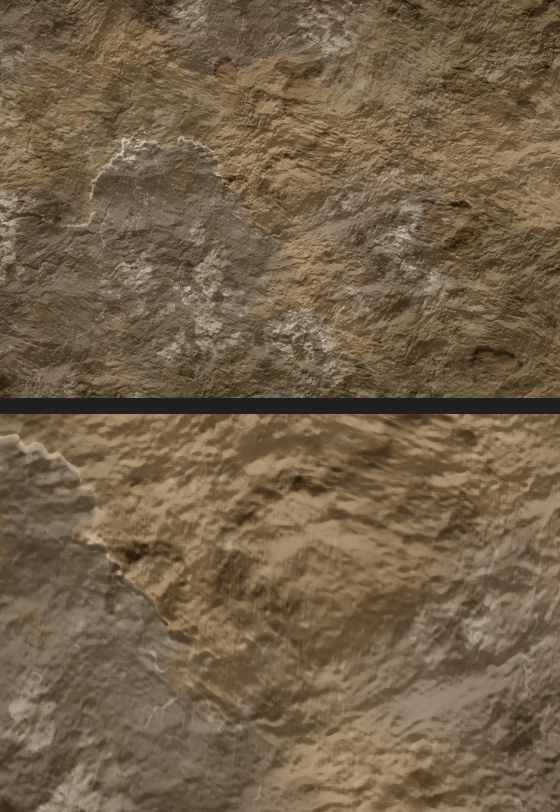
Top: the whole. Bottom: its middle third, enlarged.
This texture is drawn by a Shadertoy shader. Its source:

```glsl
// Weathered limestone face: rough ochre rock, a greyer slab with a pale crusted
// lip, hollow pits, dark pocks and chalky flecks. A layered noise height field
// is lit from above, then tinted by region.
#define GRAIN_SCALE 9.0
#define GAIN 0.57
#define RELIEF 50.0
#define LIGHT_STEP vec2(-0.0012, 0.0037)
#define PIT_CELL 0.34
#define BOWL vec3(0.755, 0.545, 0.088)
#define OCHRE vec3(0.500, 0.408, 0.285)
#define OLIVE vec3(0.425, 0.365, 0.255)
#define GREY vec3(0.395, 0.350, 0.285)
#define RUST vec3(0.400, 0.290, 0.165)
#define CHALK vec3(0.640, 0.595, 0.520)
#define CRUST vec3(0.640, 0.560, 0.440)

float hash(vec2 p) {
    vec3 q = fract(p.xyx * 0.1031);
    q += dot(q, q.yzx + 33.33);
    return fract((q.x + q.y) * q.z);
}

float noise(vec2 p) {
    vec2 i = floor(p), f = fract(p);
    f = f * f * (3.0 - 2.0 * f);
    float low = mix(hash(i), hash(i + vec2(1, 0)), f.x);
    float high = mix(hash(i + vec2(0, 1)), hash(i + vec2(1, 1)), f.x);
    return mix(low, high, f.y);
}

// Layered noise around 0.5; crease folds each layer into sharp ridges
float fbm(vec2 p, int octaves, float crease) {
    float sum = 0.0, total = 0.0, amp = 0.5;
    for (int i = 0; i < octaves; i++) {
        float n = noise(p);
        sum += amp * mix(n, 1.0 - abs(2.0 * n - 1.0), crease);
        total += amp;
        p = mat2(1.6, 1.2, -1.2, 1.6) * p + 17.3;
        amp *= GAIN;
    }
    return sum / total;
}

// Distance below the ragged top edge of the slab
float slabDepth(vec2 p) {
    float top = 0.46 + 0.17 * smoothstep(0.18, 0.32, p.x)
                     - 0.17 * smoothstep(0.52, 0.66, p.x);
    return top - p.y + 0.2 * (fbm(p * 11.0, 5, 0.0) - 0.5);
}

// Slab coverage, fading out to the right and the bottom
float slabMask(vec2 p, float depth) {
    float wander = 0.45 * (fbm(p * 5.0 + 40.0, 5, 0.0) - 0.5);
    return smoothstep(0.0, 0.014, depth)
         * (1.0 - smoothstep(0.60, 0.78, p.x + wander))
         * smoothstep(0.0, 0.22, p.y + wander);
}

// Thin broken cracks
float cracks(vec2 p) {
    float line = 1.0 - smoothstep(0.003, 0.018, abs(fbm(p * 4.2 + 70.0, 5, 0.0) - 0.5));
    return line * smoothstep(0.45, 0.65, noise(p * 9.0 + 33.0));
}

// One hollow with a broken rim: 1 on the floor, 0 outside
float hollow(vec2 offset, float radius, float wobble) {
    return 1.0 - smoothstep(0.82, 1.0, length(offset) / radius + wobble);
}

// Scattered hollows plus the large central bowl
float pits(vec2 p) {
    float wobble = 1.7 * (fbm(p * 15.0 + 9.0, 4, 0.0) - 0.5);
    float floorMask = hollow((p - BOWL.xy) * vec2(0.85, 1.1), BOWL.z, 0.6 * wobble);
    vec2 cell = floor(p / PIT_CELL);
    for (int y = -1; y <= 1; y++)
    for (int x = -1; x <= 1; x++) {
        vec2 id = cell + vec2(x, y);
        vec2 centre = (id + 0.2 + 0.6 * vec2(hash(id + 3.1), hash(id + 7.7))) * PIT_CELL;
        float angle = 3.1416 * hash(id + 21.9);
        vec2 axis = vec2(cos(angle), sin(angle)), o = p - centre;
        o = vec2(dot(o, axis), 1.6 * dot(o, vec2(-axis.y, axis.x)));
        float present = step(0.35, hash(id + 31.6));
        float size = mix(0.045, 0.1, hash(id + 12.4));
        floorMask = max(floorMask, present * hollow(o, size, wobble));
    }
    return floorMask;
}

float height(vec2 p) {
    vec2 warp = vec2(noise(p * 7.0), noise(p * 7.0 + 31.0)) - 0.5;
    vec2 q = p * vec2(0.92, 1.12) + 0.06 * warp;
    float slab = slabMask(p, slabDepth(p));
    float rough = mix(0.7, 1.2, smoothstep(0.3, 0.65, noise(p * 4.5 + 5.0)));
    float grain = fbm(q * GRAIN_SCALE, 6, 0.42) * mix(rough, 0.8, slab);
    return grain - 0.02 * cracks(p) + 0.05 * slab;
}

void mainImage(out vec4 fragColor, in vec2 fragCoord) {
    vec2 p = fragCoord / iResolution.y;
    float depth = slabDepth(p);
    float slab = slabMask(p, depth);

    // Light from above, softly limited
    float slope = RELIEF * (height(p) - height(p + LIGHT_STEP));
    float relief = slope / sqrt(1.0 + 0.5 * slope * slope);

    // Hollows: shadow under the upper rim, light on the lower lip
    float pit = pits(p);
    float rimShadow = pit * (1.0 - pits(p + vec2(-0.007, 0.016)));
    float rimLight = (1.0 - pit) * pits(p + vec2(-0.002, 0.009));

    // Regional tints
    float stain = fbm(p * 3.5 + 55.0, 6, 0.0);
    float ashen = smoothstep(0.52, 0.70, fbm(p * 3.0 + 83.0, 6, 0.0) + 0.12 * (0.7 - p.x));
    vec3 rock = mix(OCHRE, OLIVE, smoothstep(0.41, 0.60, stain));
    float slabTint = slab * smoothstep(0.30, 0.46, fbm(p * 9.0 + 19.0, 5, 0.0));
    rock = mix(rock, GREY, max(0.75 * ashen, 0.88 * slabTint));
    rock = mix(rock, RUST, 0.45 * pit * smoothstep(0.4, 0.6, noise(p * 6.0 + 14.0)));

    // Chalky flecks and thin veins, mostly on grey stone
    float patches = smoothstep(0.50, 0.66, fbm(p * 6.0 + 120.0, 5, 0.0));
    float flecks = smoothstep(0.50, 0.62, fbm(p * 40.0 + 7.0, 4, 0.3));
    float vein = 1.0 - smoothstep(0.004, 0.03, abs(fbm(p * 14.0 + 64.0, 5, 0.0) - 0.5));
    float chalk = max(patches * flecks, 0.6 * vein * flecks);
    rock = mix(rock, CHALK, chalk * mix(0.35, 0.75, max(slab, ashen)));

    // Pale broken crust along the slab lip
    float lip = exp(-abs(depth - 0.004) / 0.007) * smoothstep(0.05, 0.12, p.x)
              * (1.0 - smoothstep(0.66, 0.78, p.x))
              * smoothstep(0.25, 0.55, fbm(p * 24.0 + 2.0, 3, 0.0));
    rock = mix(rock, CRUST, 0.8 * lip);

    // Small sharp pocks where the rock is rough
    float pocks = smoothstep(0.59, 0.67, fbm(p * vec2(21.0, 31.0) + 91.0, 4, 0.0))
                * (1.0 - 0.5 * slab);

    // Shade: relief, mottling and darker corners; shadows turn warmer
    float mottle = fbm(p * 8.0 + 27.0, 6, 0.2) - 0.5;
    vec2 fromCentre = fragCoord / iResolution.xy - 0.5;
    float light = 1.03 + 0.25 * relief + 0.60 * mottle + 0.12 * lip
                - 0.05 * pit - 0.30 * rimShadow + 0.12 * rimLight
                - 0.20 * pocks - 0.12 * cracks(p) - 0.38 * dot(fromCentre, fromCentre);
    vec3 colour = rock * pow(vec3(max(light, 0.25)), vec3(0.90, 1.02, 1.30));
    fragColor = vec4(clamp(colour, 0.0, 1.0), 1.0);
}
```
